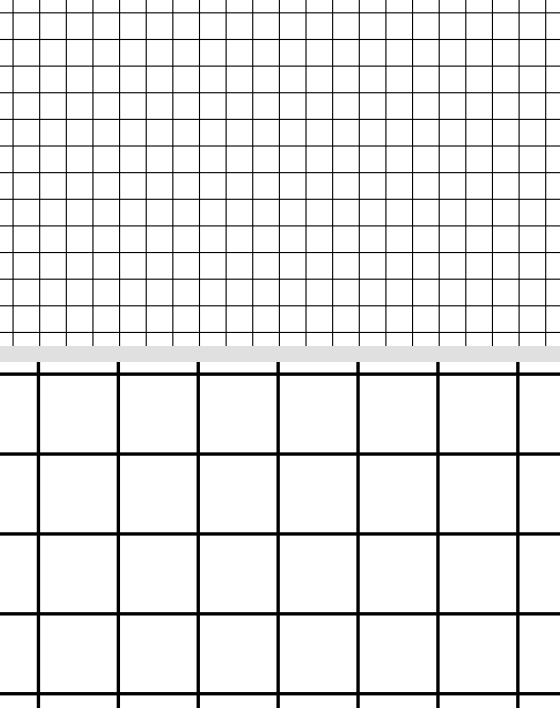
Top, the full canvas; bottom, a detail of the centre.
Write a Shadertoy shader that draws this pattern.

```glsl
// Lengths are fractions of the canvas width.
const float PITCH = 0.04756;
const float LINE_WIDTH = 0.0020;
const vec2 GRID_ORIGIN = vec2(0.0233, 0.0242);
const vec3 PAPER_COLOR = vec3(1.0);
const vec3 LINE_COLOR = vec3(0.0);

// Signed offset from the nearest grid line on each axis.
vec2 offsetToLine(vec2 p) {
    return (fract((p - GRID_ORIGIN) / PITCH + 0.5) - 0.5) * PITCH;
}

// Share of a pixel's extent that a line covers, per axis.
vec2 lineCoverage(vec2 offset, float pixelSize) {
    vec2 low = max(offset - 0.5 * pixelSize, vec2(-0.5 * LINE_WIDTH));
    vec2 high = min(offset + 0.5 * pixelSize, vec2(0.5 * LINE_WIDTH));
    return clamp((high - low) / pixelSize, 0.0, 1.0);
}

void mainImage(out vec4 fragColor, in vec2 fragCoord) {
    float pixelSize = 1.0 / iResolution.x;
    vec2 coverage = lineCoverage(offsetToLine(fragCoord * pixelSize), pixelSize);

    // Union of the vertical and horizontal lines.
    float ink = 1.0 - (1.0 - coverage.x) * (1.0 - coverage.y);
    fragColor = vec4(mix(PAPER_COLOR, LINE_COLOR, ink), 1.0);
}
```
